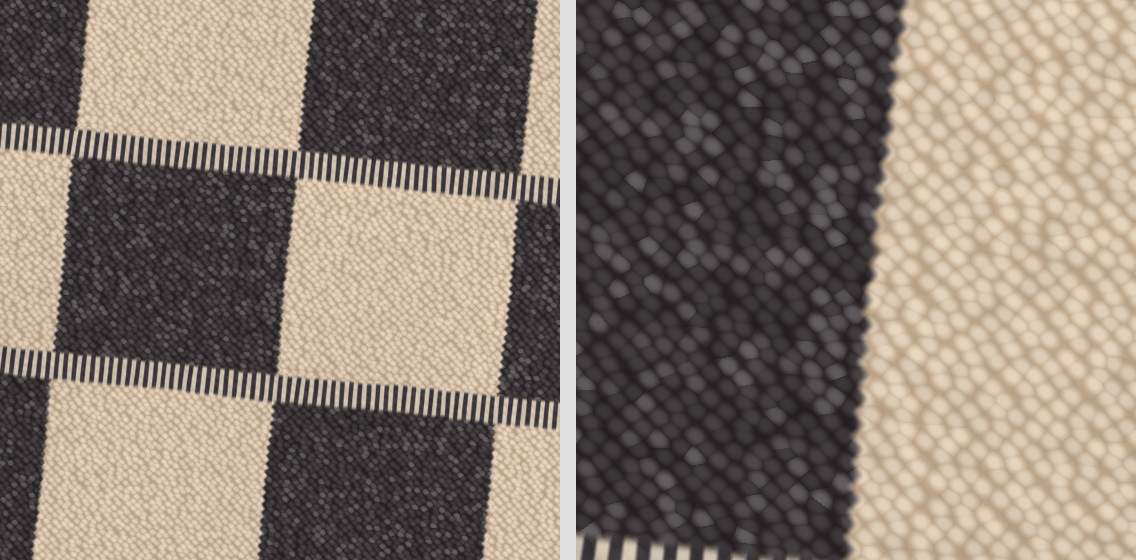
Left: the whole. Right: its middle third, enlarged.
Write a three.js fragment shader that draws this pattern.

```glsl
varying vec2 vUv;

const float PI = 3.14159265;
const float CELL = 0.401;            // side of one check
const float TILT = 0.1;              // slope of the cloth
const vec2 CORNER = vec2(0.159, 0.242);
const float THREADS = 25.0;          // threads across one check
const float ROWS = 54.0;             // stitch rows down one check
const float BAND_HALF = 0.059;

const vec3 CREAM = vec3(0.88, 0.81, 0.725);
const vec3 CREAM_GAP = vec3(0.73, 0.635, 0.53);
const vec3 CHARCOAL = vec3(0.265, 0.245, 0.255);
const vec3 CHARCOAL_GAP = vec3(0.155, 0.13, 0.14);
const vec3 FLECK = vec3(0.43, 0.42, 0.425);

float hash(vec2 p) {
  return fract(sin(dot(p, vec2(127.1, 311.7))) * 4375.85);
}

// Smooth, slow variation in -1..1
float drift(vec2 p) {
  return (sin(p.x * 2.3 + 1.7 * sin(p.y * 1.9))
        + sin(p.y * 3.1 - p.x * 1.3 + 0.8)
        + sin(p.x * 4.7 + p.y * 3.7)) / 3.0;
}

// Nearest stitch in a staggered, jittered lattice: distance and random tint
vec2 stitch(vec2 p, float jitter) {
  float row = floor(p.y);
  vec2 nearest = vec2(9.0, 0.0);
  for (int j = -1; j <= 1; j++) {
    float y = row + float(j);
    float shift = 0.5 * mod(y, 2.0);
    float column = floor(p.x - shift);
    for (int i = -1; i <= 1; i++) {
      vec2 id = vec2(column + float(i), y);
      vec2 wobble = vec2(hash(id), hash(id + 37.0)) - 0.5;
      vec2 d = p - id - vec2(0.5 + shift, 0.5) - jitter * wobble;
      d.y *= 0.5;
      d.x -= 0.3 * d.y;
      float dist = length(d);
      if (dist < nearest.x) nearest = vec2(dist, hash(id + 91.0));
    }
  }
  return nearest;
}

// Alternates 0 and 1 with each unit step
float alternate(float x, float soft) {
  return smoothstep(-soft, soft, sin(PI * x) / PI);
}

float checker(vec2 p, float soft) {
  float a = alternate(p.x, soft);
  float b = alternate(p.y, soft);
  return a + b - 2.0 * a * b;
}

// Coverage of the horizontal bands, with slightly uneven thread ends
float bandMask(vec2 p, float halfWidth, float soft) {
  float thread = floor(p.x * THREADS * 2.0 + 0.5);
  float uneven = 0.008 * (hash(vec2(thread, floor(p.y + 0.5))) - 0.5);
  float dist = abs(fract(p.y + 0.5) - 0.5);
  return 1.0 - smoothstep(-soft, soft, dist - halfWidth - uneven);
}

vec3 creamWool(float bump, float tint) {
  return mix(CREAM_GAP, CREAM, bump) * (1.0 + 0.07 * (tint - 0.5));
}

vec3 charcoalWool(float bump, float tint, float patchiness) {
  vec3 wool = mix(CHARCOAL_GAP, CHARCOAL, bump) * (0.86 + 0.28 * tint);
  float fleck = smoothstep(0.55, 1.0, tint + 0.12 * patchiness);
  return mix(wool, FLECK, 0.65 * fleck * bump);
}

void main() {
  // Cloth axes, one unit per check, running across and down
  vec2 canvas = vec2(vUv.x, 1.0 - vUv.y);
  vec2 cloth = canvas + TILT * vec2(canvas.y, -canvas.x);
  vec2 p = (cloth - CORNER) / CELL;
  p += 0.005 * vec2(drift(p * 2.1), drift(p.yx * 1.7 + 4.0));

  // Knitted surface
  vec2 knit = stitch(p * vec2(THREADS, ROWS), 0.45);
  float bump = 1.0 - smoothstep(0.12, 0.52, knit.x);

  // Checks with stepped stitch edges
  vec2 stepped = p;
  stepped.x += 0.005 * sin(PI * ROWS * p.y) + 0.003 * drift(p * 19.0);
  float light = checker(stepped, 0.009);

  // Bands of alternating upright threads
  float band = bandMask(p, BAND_HALF, 0.011);
  float sway = 0.35 * drift(p * vec2(11.0, 5.0));
  float stripe = smoothstep(-0.6, 0.6, cos(2.0 * PI * THREADS * p.x + sway));
  light = mix(light, stripe, band);

  // Wool colours, with flatter relief in the bands
  float relief = mix(bump, 0.65 + 0.25 * bump, band);
  vec3 cream = creamWool(relief, knit.y);
  cream = mix(cream, cream * vec3(0.95, 0.97, 1.0), band);
  vec3 charcoal = charcoalWool(relief, knit.y * (1.0 - 0.4 * band), drift(p * 9.0));
  vec3 color = mix(charcoal, cream, light);

  // Uneven light over the cloth
  color *= 1.0 + 0.025 * drift(canvas * 2.0) + 0.03 * (vUv.x - 0.5);
  gl_FragColor = vec4(color, 1.0);
}
```
